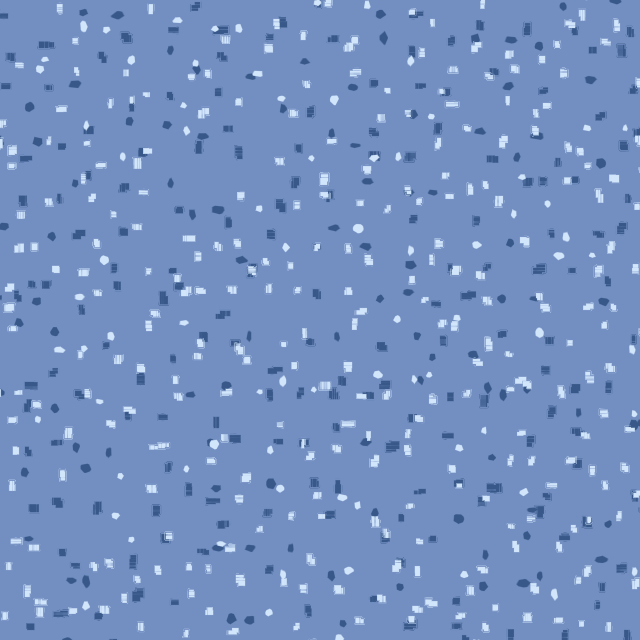
Reproduce this pattern procedurally as a WebGL 2 fragment shader.

```glsl
#version 300 es
precision highp float;

// Terrazzo-like field: small dark and pale chips scattered over flat blue.
// Each chip sits in a jittered grid cell and is either a ragged pair of
// blocks with streaks and a broken rim, or a smooth rounded polygon.

uniform vec2 u_resolution;
out vec4 fragColor;

const vec3 BASE_BLUE = vec3(0.45, 0.56, 0.76);
const vec3 DARK_CHIP = vec3(0.22, 0.345, 0.54);
const vec3 PALE_CHIP = vec3(0.82, 0.90, 0.985);

const float DARK_CELLS = 18.0;           // grid cells across the canvas
const float PALE_CELLS = 20.0;
const float FILL = 0.87;                 // share of cells holding a chip
const vec2 DARK_SIZE = vec2(0.0054, 0.0082); // smallest, largest radius
const vec2 PALE_SIZE = vec2(0.0046, 0.0073);
const float DARK_SMOOTH = 0.38;          // share of smooth chips
const float PALE_SMOOTH = 0.20;
const float STRETCH = 0.32;              // strongest log aspect
const float STREAK_WIDTH = 0.0017;
const float STREAK_FADE = 0.5;
const float RIM_GAP = 0.0017;
const float RIM_STRENGTH = 0.5;
const float MIN_SOFTNESS = 0.0011;
const float TAU = 6.2831853;

float hash(vec2 p) {
    return fract(sin(dot(p, vec2(127.1, 311.7))) * 43758.5453);
}

vec2 hash2(vec2 p) {
    return vec2(hash(p), hash(p + 37.3));
}

// Smooth one-dimensional noise, varied by seed
float lineNoise(float x, float seed) {
    float i = floor(x);
    float f = smoothstep(0.0, 1.0, x - i);
    return mix(hash(vec2(i, seed)), hash(vec2(i + 1.0, seed)), f);
}

float boxDistance(vec2 p, vec2 halfSize) {
    vec2 q = abs(p) - halfSize;
    return length(max(q, 0.0)) + min(max(q.x, q.y), 0.0);
}

// Two overlapping upright blocks, shifted against each other
float blockDistance(vec2 p, vec2 radius, vec2 id) {
    vec2 shift = radius * (hash2(id + 5.1) - 0.5) * 0.9;
    vec2 trim = 0.68 + 0.24 * hash2(id + 8.7);
    float first = boxDistance(p - shift, radius * trim);
    float second = boxDistance(p + shift, radius * trim.yx * 0.9);
    return min(first, second);
}

// Irregular pentagon with softened corners
float pebbleDistance(vec2 p, vec2 radius, vec2 id) {
    float size = min(radius.x, radius.y);
    vec2 q = p * size / radius;
    float d = -size;
    for (int i = 0; i < 5; i++) {
        float k = float(i);
        float angle = (k + 0.7 * hash(id + k * 3.7)) * TAU / 5.0;
        float reach = size * mix(0.72, 1.08, hash(id + k * 6.1 + 2.0));
        d = max(d, dot(q, vec2(cos(angle), sin(angle))) - reach);
    }
    return max(d, length(q) - size * 1.08);
}

// Opacity of one chip at offset p from its centre
float chipOpacity(vec2 p, vec2 id, vec2 sizes, float smoothShare, float soft) {
    float size = mix(sizes.x, sizes.y, hash(id + 1.9));
    float aspect = (hash(id + 4.3) * 2.0 - 1.0) * STRETCH;
    vec2 radius = size * exp(vec2(aspect, -aspect));
    if (hash(id + 6.6) < smoothShare) {
        float pebble = pebbleDistance(p, radius, id);
        return smoothstep(soft, -soft, pebble);
    }

    float d = blockDistance(p, radius, id);
    float seed = hash(id + 9.2) * 91.0;
    vec2 along = hash(id + 2.8) < 0.5 ? p.xy : p.yx;
    float streak = lineNoise(along.x / STREAK_WIDTH + 40.0, seed);
    float gaps = lineNoise(along.y / (3.0 * STREAK_WIDTH) + 40.0, seed + 3.0);
    float fade = STREAK_FADE * smoothstep(0.58, 0.88, streak) * (0.4 + 0.6 * gaps);
    float body = smoothstep(soft, -soft, d) * (1.0 - fade);

    float rim = 1.0 - smoothstep(0.0, soft, abs(d - RIM_GAP));
    rim *= RIM_STRENGTH * smoothstep(0.45, 0.75, gaps);
    return max(body, rim);
}

// Combined opacity of a scattered layer of chips
float chipLayer(vec2 p, float cells, vec2 sizes, float smoothShare,
                float seed, float soft) {
    vec2 home = floor(p * cells);
    float opacity = 0.0;
    for (int y = -1; y <= 1; y++) {
        for (int x = -1; x <= 1; x++) {
            vec2 cell = home + vec2(x, y);
            vec2 id = cell + seed;
            vec2 offset = p - (cell + hash2(id)) / cells;
            if (hash(id + 15.4) > FILL || length(offset) > sizes.y * 3.0) continue;
            opacity = max(opacity, chipOpacity(offset, id, sizes, smoothShare, soft));
        }
    }
    return opacity;
}

void main() {
    float shortSide = min(u_resolution.x, u_resolution.y);
    vec2 p = gl_FragCoord.xy / shortSide;
    float soft = max(MIN_SOFTNESS, 0.6 / shortSide);

    float dark = chipLayer(p, DARK_CELLS, DARK_SIZE, DARK_SMOOTH, 113.0, soft);
    float pale = chipLayer(p, PALE_CELLS, PALE_SIZE, PALE_SMOOTH, 271.0, soft);
    vec3 color = mix(BASE_BLUE, DARK_CHIP, dark);
    fragColor = vec4(mix(color, PALE_CHIP, pale), 1.0);
}
```
